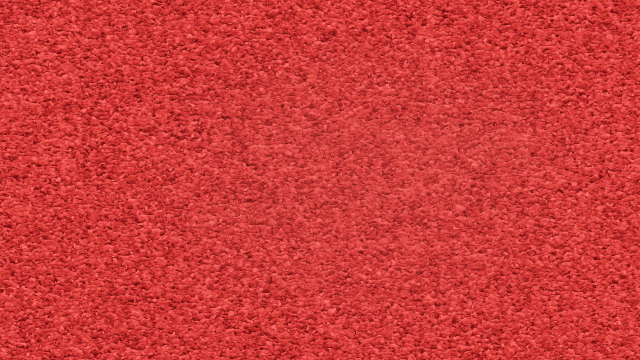
Give the GLSL for this texture, as a Shadertoy shader.

```glsl
// Red rubber-like carpet: tiny rough crumbs with dark gaps and a slightly paler middle.

#define GRAIN_ROWS 108.0   // grains per canvas height
#define GRAIN_STRETCH 1.3  // grain width over grain height
#define RELIEF 0.62        // light from above on each grain
#define GRAIN_VARIETY 0.46 // brightness spread between grains
#define GAP_DEPTH 0.62
#define ROUGHNESS 0.55     // fine grit on top of the grains
#define FLECK_SHARE 0.035  // share of grains with a pale glint
#define FADE 0.20          // strength of the worn, paler middle
#define SHADOW_RED vec3(0.56, 0.095, 0.100)
#define BODY_RED vec3(0.828, 0.200, 0.192)
#define LIGHT_RED vec3(0.945, 0.360, 0.345)
#define WORN_RED vec3(0.820, 0.360, 0.340)

vec2 hash22(vec2 p) {
    vec3 q = fract(p.xyx * vec3(0.1031, 0.1030, 0.0973));
    q += dot(q, q.yzx + 33.33);
    return fract((q.xx + q.yz) * q.zy);
}

vec2 valueNoise2(vec2 p) {
    vec2 cell = floor(p), f = fract(p);
    f = f * f * (3.0 - 2.0 * f);
    vec2 low = mix(hash22(cell), hash22(cell + vec2(1, 0)), f.x);
    vec2 high = mix(hash22(cell + vec2(0, 1)), hash22(cell + vec2(1, 1)), f.x);
    return mix(low, high, f.y);
}

// Brightness of the packed grains: 0 is a gap, 0.5 body, 1 lit top.
float grainTone(vec2 uv) {
    vec2 p = uv * GRAIN_ROWS / vec2(GRAIN_STRETCH, 1.0);
    vec2 tilted = mat2(0.8, 0.6, -0.6, 0.8) * p + 300.0;
    p += 1.0 * valueNoise2(tilted * 1.1) + 0.35 * valueNoise2(tilted * 2.3);
    vec2 home = floor(p), nearestCell = home, toCentre = vec2(0);
    float nearest = 9.0, second = 9.0;
    for (int y = -1; y <= 1; y++)
    for (int x = -1; x <= 1; x++) {
        vec2 cell = home + vec2(x, y);
        vec2 offset = cell + hash22(cell) - p;
        float dist = length(offset);
        if (dist < nearest) {
            second = nearest;
            nearest = dist;
            nearestCell = cell;
            toCentre = offset;
        } else {
            second = min(second, dist);
        }
    }
    vec2 trait = hash22(nearestCell + 211.0);

    // Gaps open mostly under a grain and only in places
    float edge = 1.0 - smoothstep(0.0, 0.42, second - nearest);
    float under = smoothstep(-0.25, 0.35, toCentre.y);
    float openness = smoothstep(0.35, 0.75, valueNoise2(tilted * 0.95 + 91.0).x);
    float tone = 0.61 + GRAIN_VARIETY * (trait.x - 0.5);
    tone -= RELIEF * clamp(toCentre.y, -0.5, 0.5);
    tone -= GAP_DEPTH * edge * openness * (0.35 + 0.65 * under);
    tone += ROUGHNESS * (valueNoise2(tilted * 1.8 + 17.0).x - 0.5);

    // Pale glint near the top of a few grains
    float glint = 1.0 - smoothstep(0.1, 0.4, length(toCentre + vec2(0.0, 0.12)));
    return tone + 0.8 * glint * step(1.0 - FLECK_SHARE, trait.y);
}

// Worn area: a soft, uneven patch around the middle with faint level bands.
float wornMask(vec2 uv, float aspect) {
    vec2 d = (uv - vec2(0.58 * aspect, 0.50)) / vec2(0.36 * aspect, 0.40);
    float patchMask = 1.0 - smoothstep(0.35, 1.25, length(d));
    float bands = valueNoise2(uv * vec2(2.0, 13.0) + 5.0).x;
    return patchMask * (0.7 + 0.5 * bands);
}

vec3 carpetColour(float tone) {
    vec3 lower = mix(SHADOW_RED, BODY_RED, clamp(tone * 2.0, -0.4, 1.0));
    return mix(lower, LIGHT_RED, clamp(tone * 2.0 - 1.0, 0.0, 1.5));
}

void mainImage(out vec4 fragColor, in vec2 fragCoord) {
    float aspect = iResolution.x / iResolution.y;
    vec3 colour = vec3(0);

    // Four samples per pixel smooth the grain edges
    for (int i = 0; i < 4; i++) {
        vec2 shift = vec2(i % 2, i / 2) * 0.5 - 0.25;
        vec2 uv = (fragCoord + shift) / iResolution.y;
        float mottle = valueNoise2(uv * 20.0 + 31.0).x - 0.5;
        float rows = valueNoise2(uv * vec2(14.0, 76.0) + 73.0).x - 0.5;
        float tone = grainTone(uv) + 0.03 * mottle + 0.07 * rows;
        float wear = FADE * wornMask(uv, aspect);
        colour += mix(carpetColour(tone), WORN_RED, wear);
    }
    fragColor = vec4(colour / 4.0, 1.0);
}
```
